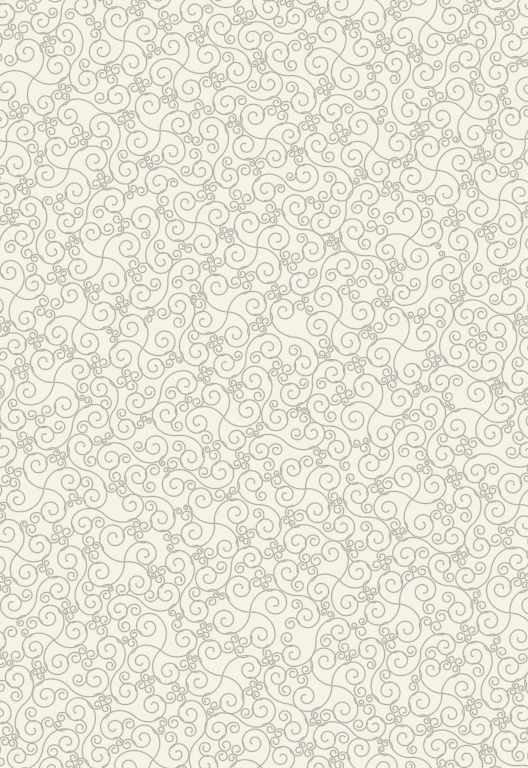
A Shadertoy shader for this pattern:

```glsl
// Draws a dense field of fine grey-green vine scrolls with small curls on cream.

const vec3 CREAM = vec3(0.97, 0.95, 0.91);
const vec3 INK = vec3(0.61, 0.62, 0.575);
const float CELLS = 22.5;        // scroll cells per canvas height
const float LATTICE_TILT = 0.4;  // radians
const float JITTER = 0.26;       // scatter of the scroll centres, in cells
const float HALF_LINE = 0.0006;  // in canvas heights
const float TIP_SIZE = 0.006;    // extra radius of the inner tip, in cells
const float TAIL = 0.3;          // turns spent on the outgoing stem
const float PITCH = 0.56;        // radius lost per turn
const float SCROLL_TURNS = 1.5;
const float CURL_TURNS = 1.12;
const float CURL_CHANCE = 0.94;
const float CURL_FILL = 0.385;   // curl radius as a share of the free room
const float TAU = 6.2831853;

float hash(vec2 p) {
    return fract(sin(dot(p, vec2(127.1, 311.7))) * 43758.5453);
}

vec2 scrollCentre(vec2 cell) {
    vec2 offset = vec2(hash(cell), hash(cell + 37.3)) - 0.5;
    return cell + 0.5 + JITTER * offset;
}

bool isEven(vec2 cell) {
    return mod(cell.x + cell.y, 2.0) < 0.5;
}

// Cells pair up along diagonals: 0 joins the left partner, 1 the right one.
int partnerSide(vec2 cell) {
    float diagonal = isEven(cell) ? cell.x - cell.y : cell.x + cell.y;
    float phase = step(0.5, hash(vec2(diagonal, 4.7)));
    return int(mod(cell.x + phase, 2.0));
}

// Spiral radius after some turns; negative turns widen into the stem.
float spiralRadius(float turn, float radius, float reach) {
    float stem = max(-turn, 0.0) / TAIL;
    float flare = reach - radius * (1.0 + PITCH * TAIL);
    return radius * (1.0 - PITCH * turn) + flare * stem * stem;
}

// Turns travelled from the root until the given direction is met.
float turnsFromRoot(vec2 dir, vec2 root, float spin) {
    return fract(spin * (atan(dir.y, dir.x) - atan(root.y, root.x)) / TAU);
}

vec2 polar(float angle) {
    return vec2(cos(angle), sin(angle));
}

// Distance to a spiral whose stem starts at the point root.
float scrollDistance(vec2 p, vec2 centre, float radius, vec2 root, float spin, float turns) {
    vec2 q = p - centre;
    vec2 arm = root - centre;
    float reach = length(arm);
    float tipAngle = atan(arm.y, arm.x) + spin * TAU * (TAIL + turns);
    vec2 tip = polar(tipAngle) * spiralRadius(turns, radius, reach);
    float d = min(length(p - root), length(q - tip) - TIP_SIZE);
    float turn = turnsFromRoot(q, arm, spin) - TAIL;
    for (int k = 0; k < 2; k++) {
        if (turn < turns) {
            float r = spiralRadius(turn, radius, reach);
            float slope = (spiralRadius(turn + 0.01, radius, reach) - r) / (0.01 * TAU);
            d = min(d, abs(length(q) - r) * r / length(vec2(r, slope)));
        }
        turn += 1.0;
    }
    return d;
}

// One large scroll and the curls that branch from its rim.
float cellDistance(vec2 p, vec2 cell) {
    vec2 centres[9];
    float nearest = 2.0;
    for (int i = 0; i < 9; i++) {
        centres[i] = scrollCentre(cell + vec2(i % 3 - 1, i / 3 - 1));
    }
    vec2 centre = centres[4];
    if (length(p - centre) > 1.15) return 1.0;
    for (int i = 0; i < 9; i++) {
        if (i != 4) nearest = min(nearest, length(centres[i] - centre));
    }
    float radius = clamp(0.5 * nearest - 0.04, 0.27, 0.42);

    // Gaps lie between four scrolls; partners join in an S at their shared gap.
    vec2 gaps[4];
    for (int g = 0; g < 4; g++) {
        int k = g % 2 + 3 * (g / 2);
        gaps[g] = 0.25 * (centres[k] + centres[k + 1] + centres[k + 3] + centres[k + 4]);
    }
    int side = partnerSide(cell);
    int hub = side + 2 * (isEven(cell) ? side : 1 - side);
    float spin = hash(cell + vec2(hub % 2, hub / 2) + 5.9) < 0.5 ? -1.0 : 1.0;
    vec2 arm = gaps[hub] - centre;
    float d = scrollDistance(p, centre, radius, gaps[hub], spin, SCROLL_TURNS);

    // Curls fill the gaps that no crossing stem uses.
    for (int g = 0; g < 4; g++) {
        vec2 seed = cell + 19.1 * float(g + 1);
        vec2 toGap = gaps[g] - centre;
        bool ownHub = g == hub;
        vec2 beside = cell + vec2(2 * (g % 2) - 1, 0);
        bool crossed = (ownHub || g == 3 - hub) && partnerSide(beside) == 1 - g % 2;
        float lean = ownHub ? -0.3 * spin : 0.0;
        float angle = atan(toGap.y, toGap.x) + lean;
        float rim = spiralRadius(turnsFromRoot(polar(angle), arm, spin) - TAIL, radius, length(arm));
        float room = length(toGap) - rim;
        if (crossed || room < 0.2 || hash(seed) > CURL_CHANCE) continue;
        float curlRadius = min(CURL_FILL * room, 0.185);
        float curlSpin = hash(seed + 3.3) < 0.5 ? -1.0 : 1.0;
        if (ownHub) curlSpin = -spin;
        vec2 curlCentre = centre + polar(angle) * (rim + 1.25 * curlRadius);
        vec2 rimDir = polar(angle + 0.45 * curlSpin);
        float rimTurn = turnsFromRoot(rimDir, arm, spin) - TAIL;
        vec2 root = centre + rimDir * spiralRadius(rimTurn, radius, length(arm));
        d = min(d, scrollDistance(p, curlCentre, curlRadius, root, curlSpin, CURL_TURNS));
    }
    return d;
}

void mainImage(out vec4 fragColor, in vec2 fragCoord) {
    float c = cos(LATTICE_TILT), s = sin(LATTICE_TILT);
    vec2 p = mat2(c, s, -s, c) * (fragCoord / iResolution.y) * CELLS;
    float d = 1.0;
    for (int i = 0; i < 9; i++) d = min(d, cellDistance(p, floor(p) + vec2(i % 3 - 1, i / 3 - 1)));
    float blur = 1.05 / iResolution.y;
    float line = 1.0 - smoothstep(HALF_LINE - blur, HALF_LINE + blur, d / CELLS);
    fragColor = vec4(mix(CREAM, INK, line), 1.0);
}
```
